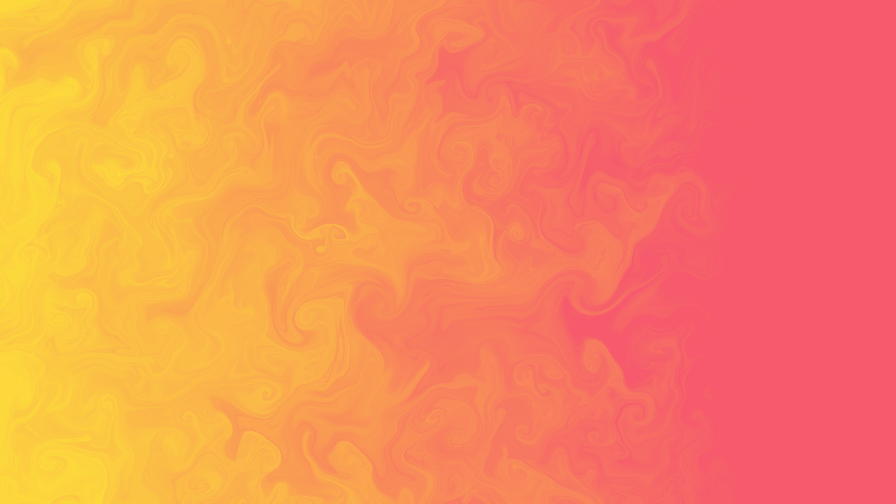
Give the GLSL for this background, as a WebGL 1 fragment shader.

```glsl
precision highp float;
// Marbled fluid background: yellow ink curling through orange into flat coral.

#define YELLOW vec3(0.990, 0.848, 0.235)
#define CORAL vec3(0.963, 0.352, 0.422)
#define ASPECT 1.7778
#define RAMP_WIDTH 0.80
#define RAMP_START 0.015
#define FLOW_STEPS 26
#define FLOW_STEP 0.0075
#define FLOW_MIX 0.75
#define DYE_AMOUNT 0.20
#define VEIN_AMOUNT 0.07

uniform vec2 u_resolution;

float hash(vec2 cell) {
  vec3 h = fract(cell.xyx * vec3(0.1031, 0.1030, 0.0973));
  h += dot(h, h.yzx + 33.33);
  return fract((h.x + h.y) * h.z);
}

// Value noise with a quintic fade, so that its gradient is smooth.
float noise(vec2 p) {
  vec2 i = floor(p), f = p - i;
  vec2 w = f * f * f * (f * (f * 6.0 - 15.0) + 10.0);
  return mix(mix(hash(i), hash(i + vec2(1.0, 0.0)), w.x),
             mix(hash(i + vec2(0.0, 1.0)), hash(i + 1.0), w.x), w.y);
}

// Stream function: eddies of three sizes on turned grids.
float stream(vec2 p) {
  vec2 r = mat2(0.8, 0.6, -0.6, 0.8) * p;
  return 0.7 * noise(p * 5.5 + 7.3) / 5.5 + noise(r * 11.0 + 31.7) / 11.0
       + 0.8 * noise(p * 22.0 + 73.1) / 22.0;
}

vec2 curl(vec2 p) {
  const float e = 0.003;
  float here = stream(p);
  return vec2(stream(p + vec2(0.0, e)) - here,
              here - stream(p + vec2(e, 0.0))) / e;
}

// Rotates the plane around a centre, fading out with distance.
vec2 twist(vec2 p, vec2 centre, float radius, float angle) {
  vec2 d = p - centre;
  float a = angle * exp(-dot(d, d) / (radius * radius));
  float c = cos(a), s = sin(a);
  return centre + mat2(c, s, -s, c) * d;
}

float glow(vec2 p, vec2 centre, vec2 radius) {
  vec2 d = (p - centre) / radius;
  return exp(-dot(d, d));
}

// Broad warm and cool pockets that shift the ramp; negative is yellower.
float pockets(vec2 p) {
  float shift = -0.07 * glow(p, vec2(0.42, 0.09), vec2(0.20, 0.10));
  shift -= 0.05 * glow(p, vec2(0.10, 0.75), vec2(0.12, 0.14));
  shift += 0.06 * glow(p, vec2(0.20, 0.97), vec2(0.20, 0.08));
  shift += 0.05 * glow(p, vec2(0.12, 0.51), vec2(0.12, 0.07));
  shift += 0.06 * glow(p, vec2(0.97, 0.81), vec2(0.08, 0.07));
  shift += 0.07 * glow(p, vec2(0.91, 0.56), vec2(0.12, 0.05));
  shift -= 0.08 * glow(p, vec2(0.74, 0.39), vec2(0.06, 0.08));
  shift -= 0.07 * glow(p, vec2(0.60, 0.32), vec2(0.12, 0.06));
  shift -= 0.05 * glow(p, vec2(1.05, 0.45), vec2(0.10, 0.09));
  shift -= 0.06 * glow(p, vec2(1.17, 0.36), vec2(0.09, 0.11));
  shift += 0.05 * glow(p, vec2(1.30, 0.34), vec2(0.06, 0.14));
  shift -= 0.07 * glow(p, vec2(1.43, 0.85), vec2(0.08, 0.05));
  return shift;
}

// Thin crease along the middle level of a noise field.
float crease(vec2 p) {
  float level = noise(p) - 0.5;
  return exp(-level * level * 130.0);
}

void main() {
  vec2 p = gl_FragCoord.xy / u_resolution * vec2(ASPECT, 1.0);

  // A few distinct curls, then a backward trace through the eddies.
  vec2 q = twist(p, vec2(0.745, 0.395), 0.05, 2.6);
  q = twist(q, vec2(0.61, 0.35), 0.06, -2.0);
  q = twist(q, vec2(1.16, 0.42), 0.05, 2.4);
  q = twist(q, vec2(0.97, 0.81), 0.05, -2.0);
  for (int i = 0; i < FLOW_STEPS; i++) {
    q += FLOW_STEP * curl(q + 0.003 * float(i));
  }

  // Dye stretched by the flow, with light and dark veins along its levels.
  float dye = 0.5 * noise(q * 11.0 + 3.1) + 0.3 * noise(q * 25.0 + 11.0)
            + 0.2 * noise(q * 52.0 + 23.0) - 0.5;
  float patches = smoothstep(0.25, 0.75, noise(p * 6.0 + 19.0));
  float veins = patches * crease(q * 17.0 + 57.0)
              - (1.0 - patches) * crease(q * 21.0 + 91.0);

  // Left-to-right ramp carried along by the flow.
  float x = mix(p.x, q.x, FLOW_MIX) / ASPECT;
  float t = RAMP_START + x / RAMP_WIDTH + pockets(mix(p, q, 0.8));
  float marbling = 1.0 - smoothstep(0.76, 0.87, p.x / ASPECT);
  t += marbling * (DYE_AMOUNT * dye + VEIN_AMOUNT * veins);
  t = mix(1.0, t, marbling);

  gl_FragColor = vec4(mix(YELLOW, CORAL, clamp(t, 0.0, 1.0)), 1.0);
}
```
